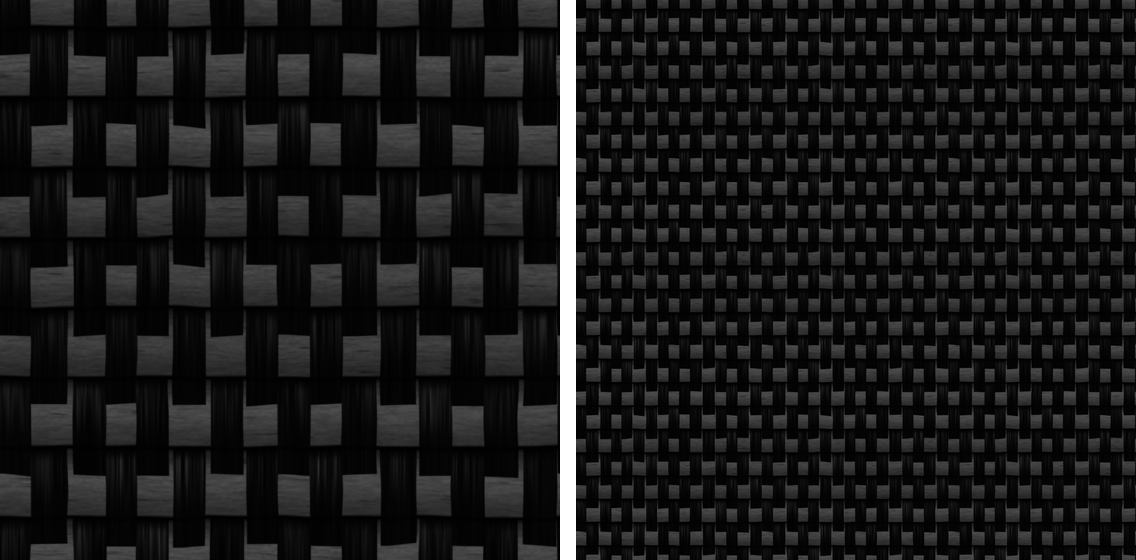
Left: one tile. Right: repeated 3 by 3.
Give the GLSL for this texture, as a Shadertoy shader.

```glsl
// Plain weave of black upright strands over grey, wood-grained bands:
// 16 strands by 8 bands. The bands are shaded first, then each strand is laid
// over every second band. All noise wraps, so the canvas tiles.

// Strand edges: sideways shift and open gap, in 1/48 of a strand pitch.
const float SHIFT[16] = float[](0., 6.5, 7., 1., 0., 3., 6., 3., -1., -5., -3., 3., 1., -2., 0., 2.);
const float GAP[16] = float[](0., 9., 0., 0., 7., 8., 5., 0., 0., 0., 6., 5., 0., 0., 8., 2.);

float hash(vec2 p) {
    vec3 q = fract(p.xyx * 0.1031);
    q += dot(q, q.yzx + 33.33);
    return fract((q.x + q.y) * q.z);
}

// Value noise over the unit canvas, with a whole number of cells each way.
float noise(vec2 uv, vec2 cells) {
    vec2 p = uv * cells, i = floor(p), f = p - i;
    f *= f * (3.0 - 2.0 * f);
    vec2 a = mod(i, cells), b = mod(i + 1.0, cells);
    return mix(mix(hash(a), hash(vec2(b.x, a.y)), f.x),
               mix(hash(vec2(a.x, b.y)), hash(b), f.x), f.y);
}

// Edge between strands i-1 and i, wavering a little along its length.
float strandEdge(int i, vec2 uv) {
    float waver = noise(vec2(float(i & 15) / 16.0, uv.y), vec2(16.0)) - 0.5;
    return float(i) + SHIFT[i & 15] / 48.0 + 0.05 * waver;
}

float halfGap(int i) {
    return GAP[i & 15] / 96.0 - 0.012;
}

// Grey band, f running from its top (0) to its bottom (1).
float bandShade(vec2 uv, float f, float tone) {
    vec2 bent = uv + vec2(0.0, 0.006 * noise(uv, vec2(24.0, 32.0)));
    float grain = 0.6 * noise(bent, vec2(40.0, 256.0)) + 0.4 * noise(bent, vec2(160.0, 320.0));
    float crack = smoothstep(0.8, 0.97, noise(bent, vec2(20.0, 136.0)));
    float light = mix(0.11, 0.265, smoothstep(0.0, 0.42, f));
    light -= 0.1 * smoothstep(0.42, 0.97, f);
    light *= 0.82 + 0.34 * grain - 0.22 * crack;
    return light * (0.92 + 0.16 * tone) * (1.0 - smoothstep(0.93, 0.985, f));
}

// Black strand, t running from 0 where it surfaces to about 1.4 where it dives.
float strandShade(vec2 uv, float t, float across, float tone) {
    float fibre = 0.55 * noise(uv, vec2(320.0, 12.0)) + 0.45 * noise(uv, vec2(144.0, 6.0));
    float lit = smoothstep(0.02, 0.2, t) * (1.0 - smoothstep(0.2, 0.95, t));
    float rounded = smoothstep(0.0, 0.15, across) * smoothstep(0.0, 0.15, 1.0 - across);
    return 0.008 + fibre * fibre * (0.02 + 0.16 * lit * (0.45 + 0.75 * tone)) * (0.5 + 0.5 * rounded);
}

void mainImage(out vec4 fragColor, in vec2 fragCoord) {
    vec2 uv = fragCoord / iResolution.xy;
    float u = uv.x * 16.0 - 0.875;
    float v = (1.0 - uv.y) * 8.0 - 0.42 + 0.05 * (noise(uv, vec2(16.0, 8.0)) - 0.5);
    int row = int(floor(v));
    float f = fract(v);
    float softU = max(0.03, 16.0 / iResolution.x);
    float softV = max(0.014, 8.0 / iResolution.y);

    float shade = bandShade(uv, f, hash(vec2(floor(u * 0.0), float(row & 7)) + 70.0));

    // Strands near this point
    for (int j = -1; j <= 1; j++) {
        int i = int(floor(u)) + j;
        float left = strandEdge(i, uv) + halfGap(i);
        float right = strandEdge(i + 1, uv) - halfGap(i + 1);
        float across = (u - left) / (right - left);
        bool over = ((i + row) & 1) == 0;

        // Both parts of one float share the row in which it surfaces
        vec2 id = vec2(float(i & 15), float((over ? row : row - 1) & 7));
        float tone = hash(id + 31.0);
        float tip = 0.375 + 0.04 * (tone - 0.5) + 0.04 * (hash(id + 53.0) - 0.5) * (across - 0.5);

        float cover = smoothstep(-softU, softU, u - left) * smoothstep(-softU, softU, right - u);
        if (!over) cover *= 1.0 - smoothstep(tip - softV, tip + softV, f);
        shade = mix(shade, strandShade(uv, over ? f : 1.0 + f, across, tone), cover);
    }

    // Dark crease between bands
    shade *= 0.3 + 0.7 * smoothstep(0.0, 0.07, min(f, 1.0 - f) + 0.01);
    fragColor = vec4(vec3(shade), 1.0);
}
```
